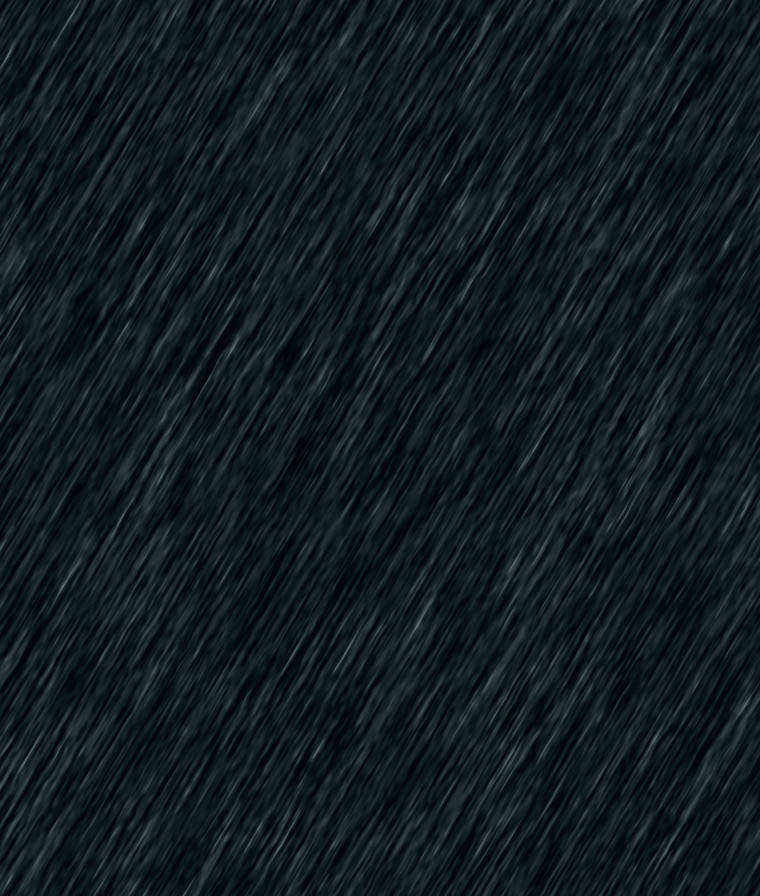
This texture is drawn by a Shadertoy shader. Its source:

```glsl
const vec3 ABYSS  = vec3(0.00, 0.025, 0.045);
const vec3 DEEP   = vec3(0.02, 0.06, 0.08);
const vec3 SLATE  = vec3(0.05, 0.11, 0.13);
const vec3 STEEL  = vec3(0.105, 0.155, 0.175);
const vec3 MIST   = vec3(0.16, 0.22, 0.24);
const vec3 GLINT  = vec3(0.36, 0.43, 0.45);

const float SLANT = 1.04;                       // rain angle, radians above horizontal
const vec2 FINE_STREAK  = vec2(0.044, 0.0026);  // length, width of noise cells
const vec2 LONG_STREAK  = vec2(0.075, 0.0034);
const vec2 SHORT_GRAIN  = vec2(0.011, 0.0032);
const vec2 PATCH_SIZE   = vec2(0.110, 0.0500);
const vec4 LAYER_WEIGHT = vec4(1.60, 1.15, 0.95, 0.16);
const float PATCH_CONTRAST = 0.18;
const float WARP_SIZE   = 0.022;
const float WARP_AMOUNT = 0.0007;
const vec2 DROP_CELL    = vec2(0.130, 0.0080);
const float DROP_CHANCE = 0.22;
const float DROP_WIDTH  = 0.0010;
const float DROP_GAIN   = 2.2;
const int DROP_LAYERS   = 3;

// Integer hash to 0..1
float hash(vec2 cell, int seed) {
    uvec2 q = uvec2(ivec2(cell)) * uvec2(1597u, 3812u) + uint(seed) * 7919u;
    uint h = (q.x ^ (q.y * 40503u)) * 747796405u + 2891336u;
    h = ((h >> 15u) ^ h) * 277803737u;
    h = ((h >> 13u) ^ h) * 668265263u;
    return float((h ^ (h >> 16u)) >> 8u) / 16777216.0;
}

// Noise along one column, shifted so that streak ends do not line up
float columnNoise(float along, float column, int seed) {
    along += hash(vec2(column, 71.0), seed);
    float i = floor(along);
    float s = smoothstep(0.0, 1.0, along - i);
    return mix(hash(vec2(i, column), seed), hash(vec2(i + 1.0, column), seed), s);
}

// Stretched noise in -1..1
float streakNoise(vec2 p, vec2 size, int seed) {
    p /= size;
    float i = floor(p.y);
    float s = smoothstep(0.0, 1.0, p.y - i);
    return 2.0 * mix(columnNoise(p.x, i, seed), columnNoise(p.x, i + 1.0, seed), s) - 1.0;
}

// Sparse thin raindrops with tapered ends
float raindrops(vec2 p, float pixel, int seed) {
    vec2 q = p / DROP_CELL;
    float column = floor(q.y);
    q.x += hash(vec2(column, 13.0), seed);
    vec2 cell = vec2(floor(q.x), column);
    vec2 local = q - cell;
    float size = mix(0.2, 0.8, hash(cell, seed + 1));
    float start = (1.0 - size) * hash(cell, seed + 2);
    float u = clamp((local.x - start) / size, 0.0, 1.0);
    float taper = smoothstep(0.0, 0.3, u) * smoothstep(1.0, 0.5, u);
    float center = mix(0.35, 0.65, hash(cell, seed + 3));
    float across = (local.y - center) * DROP_CELL.y / max(DROP_WIDTH, 0.5 * pixel);
    float strength = mix(0.4, 1.0, hash(cell, seed + 4));
    return step(hash(cell, seed + 5), DROP_CHANCE) * strength * taper * exp(-across * across);
}

// Ramp through the shades, one unit per step
vec3 rainShade(float t) {
    vec3 c = mix(ABYSS, DEEP, clamp(t + 1.0, 0.0, 1.0));
    c = mix(c, SLATE, clamp(t, 0.0, 1.0));
    c = mix(c, STEEL, clamp(t - 1.0, 0.0, 1.0));
    c = mix(c, MIST, clamp(t - 2.0, 0.0, 1.0));
    return mix(c, GLINT, clamp((t - 3.0) / 2.5, 0.0, 1.0));
}

void mainImage(out vec4 fragColor, in vec2 fragCoord) {
    float pixel = 1.0 / iResolution.y;
    vec2 uv = fragCoord * pixel;

    // Axes along and across the rain, slightly wavering
    vec2 dir = vec2(cos(SLANT), sin(SLANT));
    vec2 p = vec2(dot(uv, dir), dot(uv, vec2(-dir.y, dir.x)));
    p.y += WARP_AMOUNT * streakNoise(p, vec2(WARP_SIZE), 1);

    // Layered streaks, with calm and busy patches
    float patches = streakNoise(p, PATCH_SIZE, 2);
    vec4 layers = vec4(streakNoise(p, FINE_STREAK, 3), streakNoise(p, LONG_STREAK, 4),
                       streakNoise(p, SHORT_GRAIN, 5), patches);
    float busy = 1.0 + PATCH_CONTRAST * patches;
    float level = dot(layers, LAYER_WEIGHT) * busy;

    // Bright drops
    for (int i = 0; i < DROP_LAYERS; i++) {
        vec2 shift = vec2(0.37, 0.0031) * float(i);
        level += DROP_GAIN * busy * raindrops(p + shift, pixel, 20 + 10 * i);
    }

    fragColor = vec4(rainShade(0.90 + 1.08 * level), 1.0);
}
```
